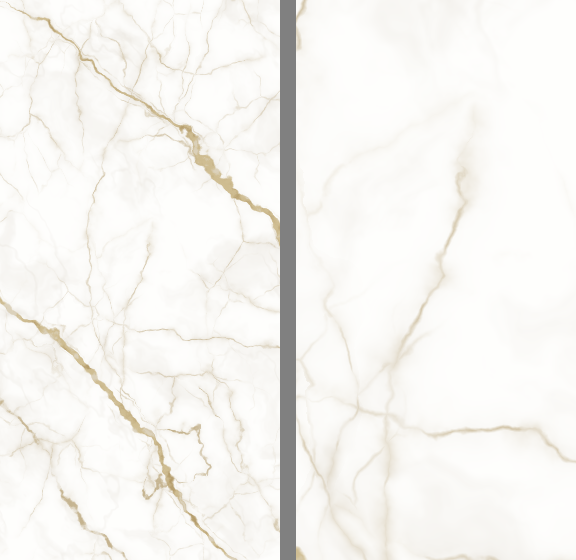
Left, the full canvas; right, a detail of the centre.
This texture is drawn by a Shadertoy shader. Its source:

```glsl
// White marble slab with diagonal gold veins, fine beige cracks and pale grey clouds.

#define WHITE vec3(0.997, 0.996, 0.990)
#define CLOUD vec3(0.890, 0.870, 0.835)
#define BEIGE vec3(0.750, 0.675, 0.520)
#define GOLD vec3(0.800, 0.725, 0.545)
#define DARK_GOLD vec3(0.690, 0.590, 0.385)
#define GOLD_WIDTH 0.0105
#define THIN_WIDTH 0.0014
#define VEIN_WARP 0.15
#define CRACK_WARP 0.24
#define JAGGED 0.026
#define CLOUD_AMOUNT 0.28
#define HALO_SIZE 0.018

float hash(vec2 p) {
    vec3 q = fract(p.xyx * 0.1031);
    q += dot(q, q.yzx + 33.33);
    return fract((q.x + q.y) * q.z);
}

float noise(vec2 p) {
    vec2 i = floor(p), f = fract(p);
    f = f * f * (3.0 - 2.0 * f);
    return mix(mix(hash(i), hash(i + vec2(1, 0)), f.x),
               mix(hash(i + vec2(0, 1)), hash(i + vec2(1, 1)), f.x), f.y);
}

float fbm(vec2 p) {
    float sum = 0.0, amp = 0.52;
    for (int i = 0; i < 5; i++) {
        sum += amp * noise(p);
        p = mat2(1.6, 1.2, -1.2, 1.6) * p + 7.3;
        amp *= 0.5;
    }
    return sum;
}

vec2 warp(vec2 p) {
    return vec2(fbm(p + 11.0), fbm(p + 47.0)) - 0.5;
}

// Distance to the border between the two nearest cells
float cracks(vec2 p) {
    vec2 cell = floor(p), near1 = vec2(9.0), near2 = vec2(9.0);
    for (int y = -1; y <= 1; y++)
    for (int x = -1; x <= 1; x++) {
        vec2 c = cell + vec2(x, y);
        vec2 r = c + vec2(hash(c), hash(c + 71.0)) - p;
        if (dot(r, r) < dot(near1, near1)) { near2 = near1; near1 = r; }
        else if (dot(r, r) < dot(near2, near2)) near2 = r;
    }
    return dot(0.5 * (near1 + near2), normalize(near2 - near1));
}

// Distance to the parabola y = k.x + k.y x + k.z x^2, tapering at the ends of a span of x
float curve(vec2 p, vec3 k, vec2 span) {
    float slope = k.y + 2.0 * k.z * p.x;
    float d = (p.y - k.x - k.y * p.x - k.z * p.x * p.x) / sqrt(1.0 + slope * slope);
    float outside = max(span.x - p.x, p.x - span.y);
    return length(vec2(abs(d) + 0.04 * max(outside + 0.12, 0.0), max(outside, 0.0)));
}

float stroke(float d, float width) {
    float soft = max(0.0045, 1.0 / iResolution.x);
    return 1.0 - smoothstep(width - 0.5 * soft, width + soft, d);
}

void mainImage(out vec4 fragColor, in vec2 fragCoord) {
    vec2 p = fragCoord / iResolution.x;
    vec2 jag = JAGGED * warp(p * 24.0);
    vec2 q = p + VEIN_WARP * warp(p * 4.5) + jag;
    float grain = fbm(p * 26.0);
    float speckle = mix(0.25, 1.0, smoothstep(0.35, 0.6, fbm(p * 34.0 + 9.0)));
    float patches = smoothstep(0.25, 0.70, noise(p * 9.0 + 5.0));

    // Pale clouds, stretched along the slope of the veins
    vec2 s = vec2(p.x + 0.7 * p.y, p.y - 0.7 * p.x);
    float cloud = smoothstep(0.52, 0.85, fbm(s * vec2(6.0, 4.0) + 3.0 * warp(p * 4.0)));
    float wisps = 1.0 - smoothstep(0.0, 0.03, abs(fbm(s * vec2(4.5, 2.8) + 31.0) - 0.5));
    float haze = CLOUD_AMOUNT * (cloud + 0.7 * wisps * smoothstep(0.35, 0.8, noise(p * 5.0 + 3.0)));

    // Fine crack networks, broken up by noise
    vec2 c = p + CRACK_WARP * warp(p * 3.5 + 20.0) + jag;
    float wide = cracks(c * vec2(3.6, 2.6) + 4.0) / 3.1;
    float fine = cracks(c * vec2(7.0, 5.0) + 19.0) / 6.0;
    float wideMask = smoothstep(0.25, 0.75, noise(p * 5.0 + 13.0));
    float fineMask = smoothstep(0.50, 0.90, noise(p * 5.0 + 29.0));
    float ink = max(0.46 * wideMask * stroke(wide, THIN_WIDTH),
                    0.32 * fineMask * stroke(fine, THIN_WIDTH * 0.7)) * speckle;
    haze += (0.30 * wideMask * exp(-wide / HALO_SIZE) + 0.2 * fineMask * exp(-fine / HALO_SIZE)) * grain * 1.6;

    // Thin veins: crossing ones, then upright ones
    float thin = curve(q, vec3(2.798, -2.74, 1.8), vec2(0.34, 0.94));
    thin = min(thin, curve(q, vec3(0.93, -0.19, 0.0), vec2(0.32, 1.2)));
    thin = min(thin, curve(q, vec3(1.12, 1.6, -1.6), vec2(0.42, 0.88)));
    thin = min(thin, curve(q, vec3(1.39, -0.5, 0.0), vec2(0.72, 1.2)));
    thin = min(thin, curve(q.yx, vec3(0.927, -1.12, 0.5), vec2(0.46, 1.66)));
    thin = min(thin, curve(q.yx, vec3(0.34, 0.16, 0.0), vec2(0.48, 1.22)));
    thin = min(thin, curve(q.yx, vec3(-0.22, 0.4, 0.0), vec2(1.62, 1.98)));
    ink = max(ink, mix(0.32, 0.68, patches) * mix(0.4, 1.0, speckle) * stroke(thin, THIN_WIDTH));

    // Medium veins in the lower part, with one broken, angular ring
    float medium = curve(q, vec3(0.57, -0.8, -1.6), vec2(-0.2, 0.6));
    medium = min(medium, curve(q, vec3(1.982, -1.9, 0.0), vec2(0.72, 1.2)));
    vec2 r = q + 0.14 * warp(p * 8.0 + 60.0) - vec2(0.61, 0.36);
    float ring = abs(max(abs(r.x + 0.3 * r.y), abs(r.y)) - 0.08);
    medium = min(medium, ring + 0.012 * smoothstep(0.5, 0.3, noise(p * 12.0)));
    ink = max(ink, mix(0.35, 0.90, patches) * speckle * stroke(medium, 0.001 + 0.006 * patches * grain));

    // Two broad gold veins with uneven, frayed width and side threads
    float swell = (0.25 + 1.1 * noise(p * 11.0)) * (0.35 + 1.3 * grain);
    float upper = curve(q, vec3(2.0, -0.62, -0.2), vec2(0.02, 1.3));
    float lower = curve(q, vec3(0.97, -0.93, -0.3), vec2(-0.3, 1.0));
    float upperWidth = GOLD_WIDTH * swell * (0.35 + 1.0 * smoothstep(0.55, 0.85, p.x));
    float lowerWidth = GOLD_WIDTH * swell * (1.0 - 0.6 * smoothstep(0.5, 0.75, p.x));
    float gold = max(stroke(upper, upperWidth), stroke(lower, lowerWidth));
    float rim = max(stroke(abs(upper - upperWidth), 0.0), stroke(abs(lower - lowerWidth), 0.0));
    float core = min(upper, lower);
    float thread = stroke(abs(core - 0.04 * noise(p * 7.0 + 80.0)), THIN_WIDTH * 0.7);
    ink = max(ink, 0.45 * thread * speckle * patches);
    haze += (0.35 * exp(-min(core, medium) / HALO_SIZE) + 0.25 * exp(-thin / HALO_SIZE)) * (0.2 + grain);

    // Grainy beige stain that clings to the veins
    float nearest = min(min(core, medium), min(thin, wide + 0.012 * (1.0 - wideMask)));
    float stain = 0.30 * exp(-nearest / 0.008) * smoothstep(0.40, 0.70, fbm(p * 20.0 + 90.0));

    // Layering
    vec3 color = mix(WHITE, CLOUD, min(haze, 1.0));
    color = mix(color, BEIGE, max(ink, stain));
    vec3 metal = mix(DARK_GOLD, GOLD, smoothstep(0.22, 0.48, grain));
    metal = mix(metal, CLOUD, 0.6 * smoothstep(0.52, 0.70, grain));
    color = mix(color, metal, 0.92 * gold);
    color = mix(color, DARK_GOLD, 0.40 * rim * patches);
    fragColor = vec4(color, 1.0);
}
```
